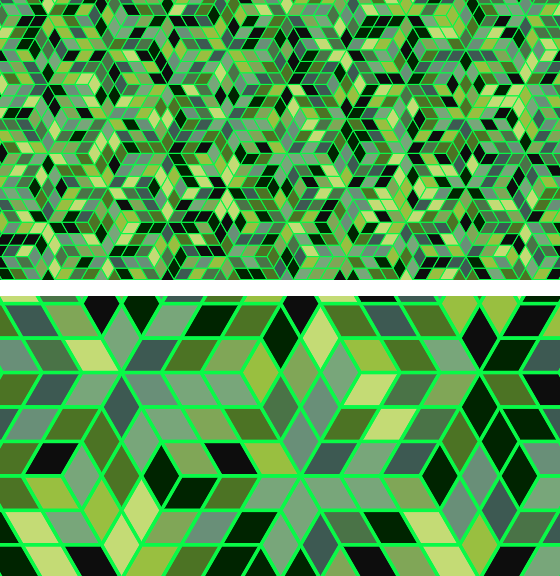
Top: the whole. Bottom: its middle third, enlarged.
Write a WebGL 2 fragment shader that draws this pattern.

```glsl
#version 300 es
precision highp float;

uniform vec2 u_resolution;
out vec4 fragColor;

const float SQRT3 = 1.7320508;
const float SIXTH_TURN = 1.0471976;
const float RHOMB_SIDE = 0.1421;            // in canvas heights
const float SUBDIVISIONS = 3.0;
const float LINE_WIDTH = 0.0044;
const vec2 STAR_ORIGIN = vec2(1.0245, 0.4525);
const vec3 LINE_COLOR = vec3(0.03, 0.98, 0.28);

const vec3 PALETTE[10] = vec3[10](
    vec3(0.05, 0.05, 0.05), vec3(0.00, 0.14, 0.00),
    vec3(0.24, 0.35, 0.32), vec3(0.29, 0.45, 0.28),
    vec3(0.30, 0.45, 0.14), vec3(0.41, 0.56, 0.47),
    vec3(0.47, 0.65, 0.48), vec3(0.50, 0.65, 0.34),
    vec3(0.60, 0.75, 0.25), vec3(0.77, 0.86, 0.46));

uint mixBits(uint n) {
    n = (n ^ (n >> 16)) * 0x7feb352du;
    n = (n ^ (n >> 15)) * 0x846ca68bu;
    return n ^ (n >> 16);
}

uint hashCell(ivec2 star, ivec2 tile, int side) {
    uint n = mixBits(uint(star.x + 512));
    n = mixBits(n + uint(star.y + 512));
    return mixBits(n + uint(tile.x + 4 * tile.y + 16 * side));
}

vec2 direction(float sector) {
    float angle = sector * SIXTH_TURN;
    return vec2(cos(angle), sin(angle));
}

// Closest six-pointed vertex on the triangular lattice
vec2 nearestStar(vec2 p) {
    vec2 period = vec2(3.0, SQRT3);
    vec2 a = round(p / period) * period;
    vec2 b = (floor(p / period) + 0.5) * period;
    return distance(p, a) < distance(p, b) ? a : b;
}

// Coordinates of v along two edges of a rhomb
vec2 obliqueCoords(vec2 v, vec2 e, vec2 f) {
    return vec2(v.x * f.y - v.y * f.x, e.x * v.y - e.y * v.x) / (e.x * f.y - e.y * f.x);
}

// Distance from a point in a unit rhomb to its nearest edge
float edgeDistance(vec2 cell) {
    vec2 d = min(cell, 1.0 - cell);
    return min(d.x, d.y) * 0.5 * SQRT3;
}

void main() {
    vec2 uv = gl_FragCoord.xy / u_resolution.y;
    float pixel = 1.0 / u_resolution.y;
    vec2 p = (uv - STAR_ORIGIN) / RHOMB_SIDE;

    // Large rhomb around the star
    vec2 star = nearestStar(p);
    vec2 offset = p - star;
    float sector = mod(floor(atan(offset.y, offset.x) / SIXTH_TURN), 6.0);
    vec2 edgeA = direction(sector);
    vec2 edgeB = direction(sector + 1.0);
    vec2 rhomb = clamp(obliqueCoords(offset, edgeA, edgeB), 0.0, 0.9999);

    // Both halves of a rhomb share one owner star
    if (sector > 2.5) {
        star += edgeA + edgeB;
        rhomb = 1.0 - rhomb;
        sector -= 3.0;
    }

    // Small tiles with random palette colours
    vec2 grid = min(rhomb, 0.9999) * SUBDIVISIONS;
    ivec2 starId = ivec2(round(star / vec2(1.5, 0.5 * SQRT3)));
    uint pick = hashCell(starId, ivec2(floor(grid)), int(sector)) % 10u;
    vec3 color = PALETTE[int(pick)];

    // Outlines
    float dist = edgeDistance(fract(grid)) * RHOMB_SIDE / SUBDIVISIONS;
    float halfWidth = 0.5 * LINE_WIDTH;
    float line = 1.0 - smoothstep(halfWidth - 0.5 * pixel, halfWidth + 0.5 * pixel, dist);
    fragColor = vec4(mix(color, LINE_COLOR, line), 1.0);
}
```
